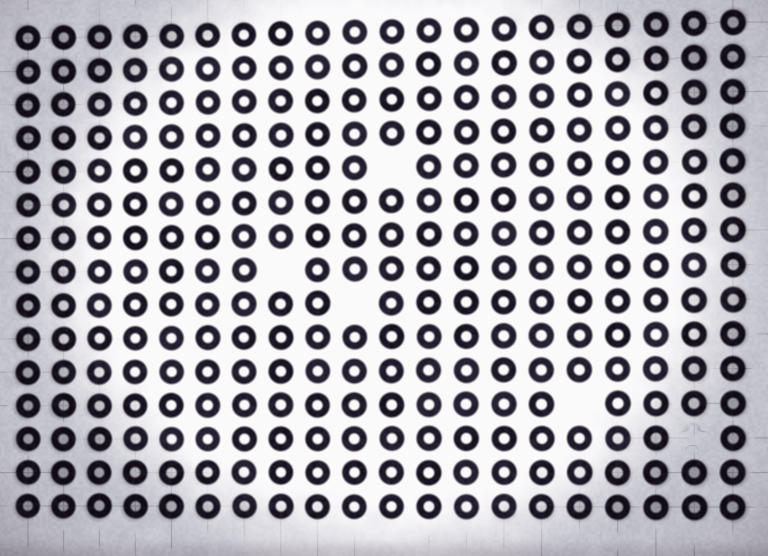
Write a WebGL 2 fragment shader that draws this pattern.

```glsl
#version 300 es
precision highp float;
#define GRID vec2(20.0, 15.0)
#define FIRST vec2(0.0505, 0.0686)
#define PITCH vec2(0.0641, 0.0601)
#define STRETCH 0.0001475
#define RING_RADIUS 0.0155
#define RING_HALF_WIDTH 0.0064
#define RING_SOFTNESS 0.0030
#define JITTER 0.0014
#define GRAIN 0.09
#define GLOW_CENTER vec2(0.700, 0.540)
#define GLOW_RADII vec2(0.66, 0.57)

uniform vec2 u_resolution;
out vec4 fragColor;

const vec3 WHITE = vec3(0.985, 0.98, 0.985);
const vec3 GREY = vec3(0.76, 0.76, 0.80);
const vec3 DIM = vec3(0.56, 0.55, 0.59);
const vec3 INK = vec3(0.06, 0.04, 0.08);
const vec3 FADED_INK = vec3(0.15, 0.13, 0.20);

// Cells without a ring: column from the left, row from the top
const vec2 GAPS[5] = vec2[5](vec2(10, 4), vec2(7, 7), vec2(9, 8),
                             vec2(15, 11), vec2(18, 12));

float hash(vec2 p) {
  vec3 h = fract(vec3(p.xyx) * 0.1031);
  h += dot(h, h.yzx + 33.33);
  return fract((h.x + h.y) * h.z);
}

float noise(vec2 p) {
  vec2 i = floor(p), f = fract(p);
  f = f * f * (3.0 - 2.0 * f);
  return mix(mix(hash(i), hash(i + vec2(1, 0)), f.x),
             mix(hash(i + vec2(0, 1)), hash(i + vec2(1, 1)), f.x), f.y);
}

float fbm(vec2 p) {
  float sum = 0.0, weight = 0.5;
  for (int k = 0; k < 4; k++) {
    sum += weight * noise(p);
    p = p * 2.03 + 17.0;
    weight *= 0.5;
  }
  return sum;
}

// Soft coverage of a shape with signed distance d
float cover(float d, float softness) {
  return 1.0 - smoothstep(-softness, softness, d);
}

// Rise of the top row toward the right, fading out near the bottom row
float rise(float column) {
  return column * (0.0009 + 0.0000325 * column);
}

// Grid cell nearest to p, inverting the perspective stretch
vec2 nearestCell(vec2 p) {
  float root = sqrt(PITCH.x * PITCH.x + 4.0 * STRETCH * (p.x - FIRST.x));
  float column = clamp(round((root - PITCH.x) / (2.0 * STRETCH)), 0.0, GRID.x - 1.0);
  float lift = rise(column);
  float row = (p.y - FIRST.y + lift) / (PITCH.y + lift / 13.0);
  return vec2(column, clamp(round(row), 0.0, GRID.y - 1.0));
}

vec2 cellCenter(vec2 cell) {
  float x = FIRST.x + cell.x * (PITCH.x + STRETCH * cell.x);
  float y = FIRST.y + cell.y * PITCH.y - rise(cell.x) * (1.0 - cell.y / 13.0);
  return vec2(x, y);
}

void main() {
  // Canvas height is one unit, y runs downward
  vec2 p = gl_FragCoord.xy / u_resolution * vec2(1.385, 1.0);
  p.y = 1.0 - p.y;
  float pixel = 1.0 / u_resolution.y;

  // Overexposed centre falling off to grey, mottled borders
  vec2 fromGlow = p - vec2(GLOW_CENTER.x, 1.0 - GLOW_CENTER.y);
  float mottle = fbm(p * 28.0) - 0.47;
  float falloff = length(fromGlow / GLOW_RADII) + 0.12 * mottle;
  float shade = smoothstep(0.76, 1.08, falloff);
  vec3 color = mix(WHITE, GREY, shade);
  color = mix(color, DIM, 0.7 * smoothstep(1.1, 1.55, falloff));
  float grain = mottle + 0.5 * (noise(p * 190.0) - 0.5);
  color += GRAIN * shade * grain;
  color -= vec3(0.08, 0.09, 0.09) * smoothstep(0.965, 1.0, p.y);

  // Cell lookup and gaps
  vec2 cell = nearestCell(p);
  vec2 center = cellCenter(cell);
  vec2 q = p - center;
  float present = 1.0;
  for (int k = 0; k < 5; k++)
    if (distance(cell, GAPS[k]) < 0.5) present = 0.0;

  // Broken guide lines, and cracks inside the gaps
  float broken = smoothstep(0.35, 0.65, noise(p * 35.0 + 9.0));
  float guide = cover(min(abs(q.x), abs(q.y)) - 0.0007, max(0.0012, pixel));
  color -= 0.17 * guide * broken * shade;
  float crack = cover(abs(noise(p * 48.0) - 0.5) - 0.02, 0.05);
  color -= 0.2 * crack * shade * (1.0 - present) * cover(length(q) - 0.025, 0.008);

  // Ring with its shadow cast away from the glow
  vec2 jitter = vec2(hash(cell + 3.0), hash(cell + 41.0)) - 0.5;
  float r = length(q - JITTER * jitter);
  float radius = RING_RADIUS + 0.00005 * cell.x + 0.0006 * (hash(cell + 71.0) - 0.5);
  float shadow = cover(length(q - 0.005 * fromGlow) - radius - 0.007, 0.006);
  color *= 1.0 - 0.22 * present * shade * shadow;
  float ring = cover(abs(r - radius) - RING_HALF_WIDTH, max(RING_SOFTNESS, pixel));
  float fade = (1.0 - shade) * (0.3 + 0.7 * hash(cell + 5.0));
  vec3 ink = mix(INK, FADED_INK, clamp(fade + 0.6 * (noise(p * 150.0) - 0.4), 0.0, 1.0));
  color = mix(color, ink, ring * present);

  fragColor = vec4(clamp(color, 0.0, 1.0), 1.0);
}
```
